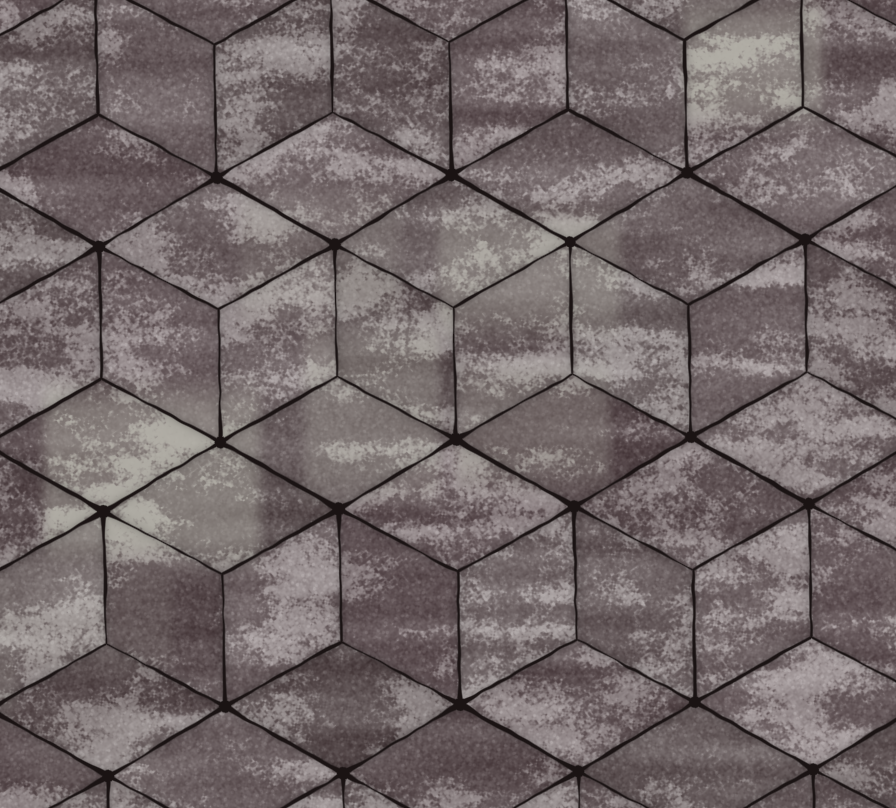
Give the GLSL for this texture, as a WebGL 1 fragment shader.

```glsl
precision highp float;
// Weathered paving of rhombic stones: zigzag bands of flat diamonds alternate
// with bands of upright parallelograms. A triangle wave unfolds the zigzags into
// straight rows; layered noise, cellular grit and soft pale blocks wear the stone.
uniform vec2 u_resolution;

#define COLUMNS 7.62               // half-diamond columns across the canvas
#define BAND 1.126                 // band height, in columns
#define ZIGZAG 0.545               // zigzag amplitude, in columns
#define ORIGIN vec2(0.815, 0.98)   // first zigzag peak, from the top left
#define JOINT 0.009                // half width of the thin joints
#define PATCH vec2(1.9, 1.5)       // spacing of the pale blocks
#define JOINT_COLOR vec3(0.10, 0.075, 0.075)
#define STONE_DARK vec3(0.265, 0.212, 0.219)
#define STONE_LIGHT vec3(0.67, 0.64, 0.64)
#define PALE_COLOR vec3(0.70, 0.69, 0.655)

float hash(vec2 p) {
  vec3 a = fract(p.xyx * vec3(0.1031, 0.1030, 0.0973));
  a += dot(a, a.yzx + 33.33);
  return fract((a.x + a.y) * a.z);
}

vec2 hash2(vec2 p) {
  return vec2(hash(p), hash(p + 47.3));
}

float noise(vec2 p) {
  vec2 i = floor(p), f = fract(p);
  f = f * f * (3.0 - 2.0 * f);
  return mix(mix(hash(i), hash(i + vec2(1, 0)), f.x),
             mix(hash(i + vec2(0, 1)), hash(i + vec2(1, 1)), f.x), f.y);
}

// Each octave is turned so that no square grid shows.
float fbm(vec2 p) {
  float sum = 0.0, amp = 0.5;
  for (int i = 0; i < 6; i++) {
    sum += amp * noise(p);
    p = mat2(1.66, 1.25, -1.25, 1.66) * p + 13.7;
    amp *= 0.6;
  }
  return sum / 1.19;
}

// Distance to the nearest scattered grain.
float cellular(vec2 p) {
  vec2 i = floor(p), f = fract(p);
  float nearest = 2.0;
  for (int y = -1; y <= 1; y++)
    for (int x = -1; x <= 1; x++) {
      vec2 o = vec2(x, y);
      nearest = min(nearest, length(o + hash2(i + o) - f));
    }
  return nearest;
}

// Soft-edged pale blocks, strongest along a falling diagonal.
float paleBlocks(vec2 p) {
  float pale = 0.0;
  for (int y = -1; y <= 1; y++)
    for (int x = -1; x <= 1; x++) {
      vec2 cell = floor(p / PATCH) + vec2(x, y);
      vec2 r = hash2(cell + 5.0);
      vec2 center = (cell + 0.3 + 0.4 * r) * PATCH;
      vec2 inside = PATCH * (0.3 + 0.2 * r.yx) - abs(p - center);
      float d = center.y + 0.78 * center.x - 5.5;
      float chance = 0.55 * hash(cell + 91.0) + 0.55 * exp(-0.6 * d * d);
      float block = smoothstep(-0.06, 0.12, inside.x) * smoothstep(-0.2, 0.25, inside.y);
      pale = max(pale, block * smoothstep(0.42, 0.8, chance));
    }
  return pale;
}

void main() {
  float pixel = COLUMNS / u_resolution.x;
  vec2 p = vec2(gl_FragCoord.x, u_resolution.y - gl_FragCoord.y) * pixel;

  // Slightly tilted lattice, unfolded along the zigzag.
  vec2 q = p + vec2(-0.016 * p.y, 0.01 * p.x) - ORIGIN;
  q += 0.012 * (vec2(noise(p * 9.0), noise(p * 9.0 + 31.0)) - 0.5);
  float wave = 1.0 - abs(mod(q.x, 2.0) - 1.0);
  float v = q.y - ZIGZAG * wave;
  float row = floor(v / (2.0 * BAND));
  v -= row * 2.0 * BAND;

  // Stone identity and distance to its joints.
  float toZigzag = min(min(v, abs(v - BAND)), 2.0 * BAND - v) * 0.878;
  float inner = v - BAND * (1.0 - wave);
  float joint = toZigzag;
  vec2 stone;
  if (v < BAND) {
    joint = min(joint, abs(inner) * 0.865 - 0.003);
    float column = inner < 0.0 ? 2.0 * floor((q.x + 1.0) * 0.5)
                               : 2.0 * floor(q.x * 0.5) + 1.0;
    stone = vec2(column, row * 3.0);
  } else {
    joint = min(joint, abs(fract(q.x + 0.5) - 0.5));
    stone = vec2(floor(q.x), row * 3.0 + 1.0);
  }

  // Rounded corners open a gap where five stones meet.
  float vNear = v > BAND ? v - 2.0 * BAND : v;
  float node = min(length(vec2(1.0 - wave, vNear + ZIGZAG * (wave - 1.0))),
                   length(vec2(wave, v - BAND + ZIGZAG * wave)));
  joint = min(joint, node - 0.034);
  float rising = step(1.0, mod(q.x, 2.0));
  float width = JOINT + 0.003 * rising + 0.011 * exp(-node * node * 90.0)
              + 0.012 * (noise(p * 5.0 + 70.0) - 0.5);

  // Streaked, mottled and gritty stone surface.
  vec2 s = p + 17.0 * hash2(stone + 60.0);
  float streak = noise(s * vec2(0.8, 6.5));
  vec2 turned = mat2(0.8, 0.6, -0.6, 0.8) * p;
  float grain = 0.5 * (noise(turned * 31.0) + noise(turned.yx * 57.0 + 9.0));
  float mottle = smoothstep(0.47, 0.67, fbm(s * vec2(1.4, 2.6))
               + 0.2 * (streak - 0.5) + 0.28 * (grain - 0.5));
  float grit = 1.0 - smoothstep(0.08, 0.28, cellular(turned * 13.0));
  float tone = 0.35 + 0.18 * (hash(stone + 20.0) - 0.5) + 0.32 * (streak - 0.5)
             + 0.40 * mottle + 0.34 * (grain - 0.5) + 0.13 * grit;
  vec3 color = mix(STONE_DARK, STONE_LIGHT, clamp(tone, -0.1, 1.05));
  color += vec3(0.008, -0.003, 0.004) * (hash(stone + 33.0) - 0.3);
  color = mix(color, PALE_COLOR, paleBlocks(p) * (0.45 + 0.45 * mottle));

  // Shaded rims and dark joints.
  color *= 1.0 - 0.16 * exp(-max(joint - width, 0.0) * 30.0);
  color = mix(JOINT_COLOR, color, smoothstep(width - pixel, width + pixel, joint));
  gl_FragColor = vec4(color, 1.0);
}
```
